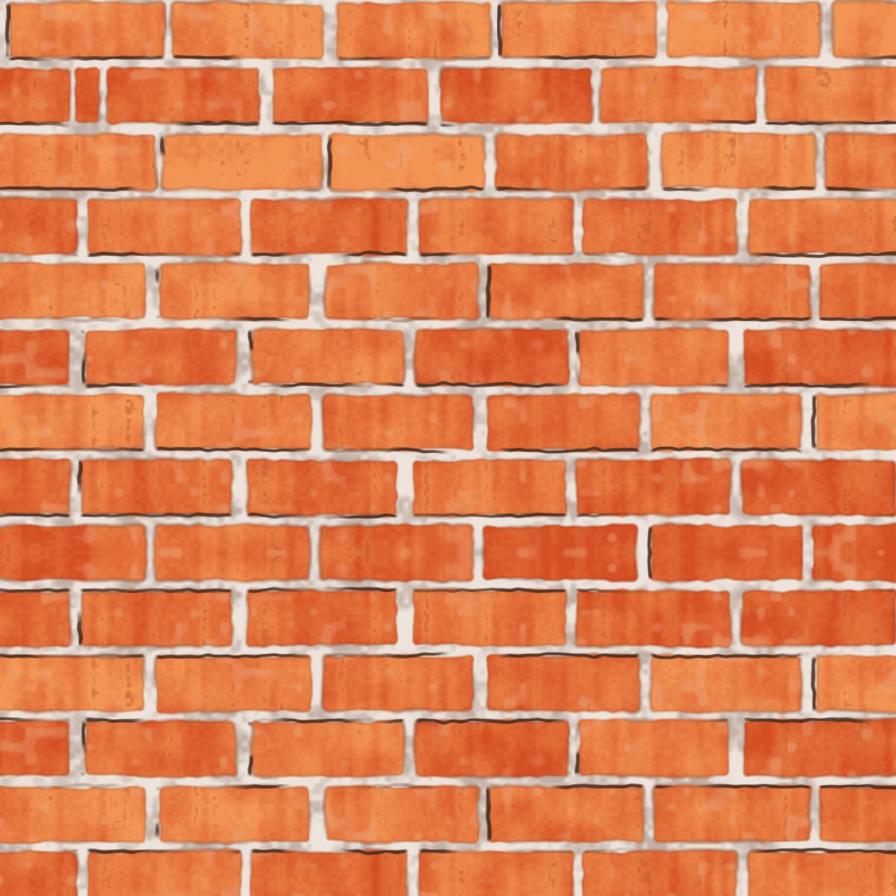
Give the GLSL for this texture, as a WebGL 1 fragment shader.

```glsl
precision highp float;
// Weathered orange brick wall in running bond, mirrored about one course.
// Each brick is a rounded box between two jittered joints; value noise adds
// ragged edges, vertical streaks, stained mortar and broken dark cracks.

uniform vec2 u_resolution;

const vec2 PITCH = vec2(0.184, 0.0729); // brick plus joint, in canvas units

float hash(vec2 p) {
  vec3 h = fract(p.xyx * 0.1031);
  h += dot(h, h.yzx + 33.33);
  return fract((h.x + h.y) * h.z);
}

float noise(vec2 p) {
  vec2 i = floor(p), f = fract(p);
  f *= f * (3.0 - 2.0 * f);
  return mix(mix(hash(i), hash(i + vec2(1, 0)), f.x),
             mix(hash(i + vec2(0, 1)), hash(i + vec2(1, 1)), f.x), f.y);
}

// Vertical joint: x = centre, y = half width, in brick pitches
vec2 joint(float id, float course) {
  vec2 key = vec2(id + 17.0, course * 3.0 + 5.0);
  return vec2(id + (hash(key) - 0.5) * 0.025,
              mix(0.024, 0.048, hash(key + 41.0)));
}

float roundedBox(vec2 p, vec2 halfSize, float radius) {
  vec2 e = abs(p) - halfSize + radius;
  return length(max(e, 0.0)) + min(max(e.x, e.y), 0.0) - radius;
}

// Soft line around zero
float line(float d, float halfWidth, float soft) {
  return 1.0 - smoothstep(halfWidth, halfWidth + soft, abs(d));
}

void main() {
  vec2 uv = gl_FragCoord.xy / u_resolution;
  float soft = max(0.0022, 1.0 / u_resolution.y);

  // Fold the wall about the centre of one course
  vec2 wall = vec2(uv.x, abs(uv.y - 0.383));
  float v = wall.y / PITCH.y + 0.5;
  v += (noise(vec2(wall.x * 5.0, floor(v) + 9.0)) - 0.5) * 0.035;
  float course = floor(v);
  float odd = mod(course, 2.0);
  float cutCourse = step(6.5, course) * odd;

  // Half-brick bond that drifts slightly from course to course
  float shift = mix(0.906, 0.46, odd) + 0.0017 * course * course + 0.08 * cutCourse;
  float x = wall.x / PITCH.x - shift;
  float column = floor(x);
  vec2 left = joint(column, course);
  vec2 right = joint(column + 1.0, course);

  // One brick is split into a long and a narrow piece
  if (cutCourse > 0.5 && column < -0.5) {
    vec2 split = vec2(column + 0.82, 0.014);
    if (x < split.x) right = split;
    else left = split;
  }

  // Brick outline with worn edges
  float x0 = left.x + left.y, x1 = right.x - right.y;
  vec2 halfSize = vec2((x1 - x0) * 0.5, 0.425) * PITCH;
  vec2 q = vec2(x - (x0 + x1) * 0.5, fract(v) - 0.5) * PITCH;
  float wear = (noise(wall * 95.0) - 0.5) * 0.0026 + (noise(wall * 32.0) - 0.5) * 0.003;
  float d = roundedBox(q, halfSize, 0.005) + wear;

  // Fired clay: tone per brick, then streaks, blotches and grain
  vec2 id = vec2(column + 31.0, course + 7.0);
  float tone = 0.08 + 0.035 * course + 0.26 * (1.0 - odd) * step(0.5, course);
  tone += 0.5 * hash(id);
  float streak = noise(wall * vec2(105.0, 11.0) + id);
  float blotch = noise(wall * vec2(26.0, 38.0) + id * 3.0);
  float grain = noise(wall * 230.0);
  tone += (streak - 0.5) * 0.45 + (blotch - 0.5) * 0.5 + (grain - 0.5) * 0.22;
  vec3 clay = mix(vec3(0.83, 0.31, 0.14), vec3(0.95, 0.58, 0.33), clamp(tone, 0.0, 1.0));
  clay = mix(clay, vec3(0.68, 0.24, 0.12), 0.4 * smoothstep(0.72, 0.95, streak * 0.7 + grain * 0.3));
  clay = mix(clay, vec3(0.93, 0.66, 0.5), 0.4 * smoothstep(0.7, 0.95, noise(wall * 60.0 + 13.0)));
  clay *= 1.0 - 0.13 * smoothstep(-0.004, 0.0, d);

  // Pale mortar, dirty next to the bricks
  float stain = noise(wall * 42.0 + 71.0) * 0.65 + noise(wall * 150.0) * 0.35;
  vec3 mortar = mix(vec3(0.76, 0.69, 0.65), vec3(0.93, 0.89, 0.86), smoothstep(0.15, 0.6, stain));
  float dirt = (1.0 - smoothstep(0.0, 0.0045, d)) * smoothstep(0.3, 0.8, noise(wall * 24.0 + 5.0));
  mortar = mix(mortar, vec3(0.62, 0.45, 0.38), 0.65 * dirt);

  vec3 color = mix(clay, mortar, smoothstep(-soft, soft, d));

  // Broken shadow below the brick and cracks along some joints
  float shadow = line(q.y + halfSize.y + wear, 0.0006, 0.0024)
    * (1.0 - smoothstep(-0.004, 0.002, abs(q.x) - halfSize.x))
    * smoothstep(0.32, 0.68, noise(vec2(wall.x * 17.0, course * 5.0 + 2.0)));
  float crack = line(q.x + halfSize.x + 0.001 + wear, 0.0008, 0.0026)
    * (1.0 - smoothstep(-0.005, 0.001, abs(q.y) - halfSize.y))
    * step(0.62, hash(id + 83.0))
    * smoothstep(0.2, 0.55, noise(vec2(wall.y * 55.0, column + 20.0)));
  color = mix(color, vec3(0.27, 0.15, 0.1), 0.85 * max(shadow, crack));

  gl_FragColor = vec4(color, 1.0);
}
```
